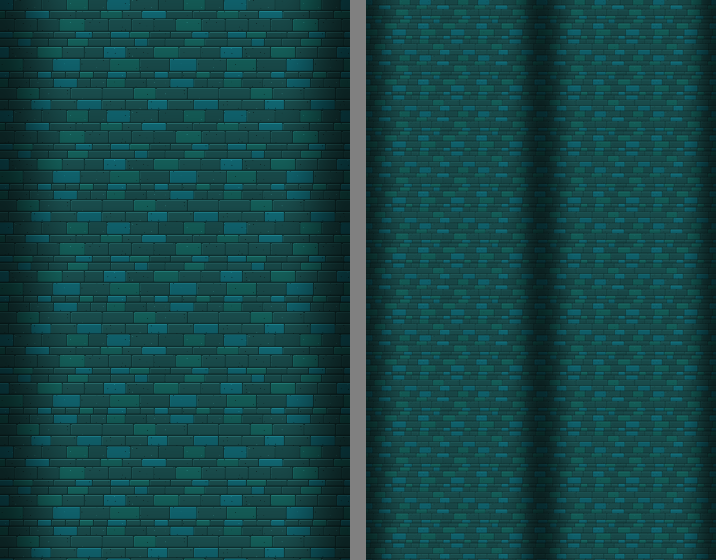
Left, the tile; right, the same tile 2 across and 2 down.
Write a Shadertoy shader that draws this texture.

```glsl
const vec2 REPEATS = vec2(3.0, 5.0);
const vec2 TILE = vec2(240.0, 230.4);   // size of one repeat in brick units
const float ROW_SHIFT = 0.522;          // start of the first course, from the top
const vec2 GAP = vec2(0.6, 0.9);        // half widths of upright and level mortar
const float CORNER = 2.6;
const float BEVEL = 2.0;
const vec2 SPECK_CELLS = vec2(32.0, 30.0);
const float SPECK_DENSITY = 0.10;
const float EDGE_SHADE = 0.45;
const float EDGE_WIDTH = 0.2;

const vec3 MORTAR = vec3(0.050, 0.180, 0.180);
const vec3 SLATE = vec3(0.095, 0.283, 0.283);
const vec3 GREEN = vec3(0.075, 0.350, 0.330);
const vec3 BLUE = vec3(0.060, 0.370, 0.410);
const vec3 RIM_LIGHT = vec3(0.07, 0.15, 0.15);

const int ROWS = 11;
const float HEIGHT[ROWS] = float[](
    27.0, 14.0, 19.6, 24.0, 21.7, 25.8, 17.0, 26.0, 14.0, 17.0, 24.3);

// Per course: lead brick start, its width, number of other bricks, spacing bend
const vec4 COURSE[ROWS] = vec4[](
    vec4(109, 56, 3, 0.0), vec4(221, 39, 7, 0.0), vec4(110, 49, 5, -0.35),
    vec4(35, 46, 3, 0.0), vec4(64, 41, 4, 0.1), vec4(220, 48, 4, 0.28),
    vec4(52, 50, 4, 0.2), vec4(122, 53, 4, 0.05), vec4(155, 35, 5, -0.1),
    vec4(37, 27, 5, -0.2), vec4(213, 46, 4, 0.25));

// Per course: lead is blue (1) or green (0), other blue brick, other green brick
const ivec3 ACCENT[ROWS] = ivec3[](
    ivec3(1, -1, 1), ivec3(1, 2, 5), ivec3(1, -1, 2), ivec3(0, -1, -1),
    ivec3(1, 1, -1), ivec3(1, -1, 2), ivec3(1, -1, 2), ivec3(0, -1, -1),
    ivec3(1, 1, 2), ivec3(1, -1, 2), ivec3(1, -1, 1));

float hash(vec2 p) {
    vec3 q = fract(p.xyx * 0.1031);
    q += dot(q, q.yzx + 33.33);
    return fract((q.x + q.y) * q.z);
}

float roundedBox(vec2 p, vec2 halfSize) {
    vec2 q = abs(p) - halfSize + CORNER;
    return length(max(q, 0.0)) + min(max(q.x, q.y), 0.0) - CORNER;
}

float jointAt(int i, vec4 course) {
    float t = float(i) / course.z;
    return course.y + (TILE.x - course.y) * (t + course.w * t * (1.0 - t));
}

// Small pits (negative) and glints (positive), wrapping with the repeat
float specks(vec2 p, float pixel) {
    vec2 grid = p / TILE * SPECK_CELLS;
    vec2 cell = mod(floor(grid), SPECK_CELLS);
    float pick = hash(cell + 7.0);
    vec2 centre = 0.3 + 0.4 * vec2(hash(cell + 19.0), hash(cell + 43.0));
    float d = length((fract(grid) - centre) * TILE / SPECK_CELLS);
    float radius = mix(0.6, 1.2, hash(cell + 71.0));
    float dotMask = 1.0 - smoothstep(radius - 0.5 * pixel, radius + 0.5 * pixel, d);
    return dotMask * step(pick, SPECK_DENSITY) * (pick < 0.25 * SPECK_DENSITY ? 0.7 : -1.0);
}

void mainImage(out vec4 fragColor, in vec2 fragCoord) {
    vec2 uv = fragCoord / iResolution.xy;
    float pixel = TILE.x * REPEATS.x / iResolution.x;
    vec2 p = fract(vec2(uv.x, 1.0 - uv.y) * REPEATS - vec2(0.0, ROW_SHIFT)) * TILE;

    // Find the course, y running downwards
    int row = 0;
    float top = 0.0;
    while (row < ROWS - 1 && p.y >= top + HEIGHT[row]) top += HEIGHT[row++];

    // Find the brick; index -1 is the lead brick
    vec4 course = COURSE[row];
    float along = mod(p.x - course.x, TILE.x);
    int brick = -1;
    float left = 0.0, right = course.y;
    while (along >= right && brick < int(course.z) - 1) {
        brick++;
        left = right;
        right = jointAt(brick + 1, course);
    }

    // Brick colour
    ivec3 accent = ACCENT[row];
    bool isLead = brick < 0;
    bool isBlue = isLead ? accent.x == 1 : brick == accent.y;
    bool isGreen = isLead ? accent.x == 0 : brick == accent.z;
    vec3 face = isBlue ? BLUE : isGreen ? GREEN : SLATE;
    face *= 0.95 + 0.10 * hash(vec2(float(brick) + 3.0, float(row) + 11.0));

    // Bevelled shape lit from the upper left
    vec2 size = vec2(right - left, HEIGHT[row]);
    vec2 local = vec2(along - left, p.y - top) - 0.5 * size;
    vec2 halfSize = 0.5 * size - GAP;
    float d = roundedBox(local, halfSize);
    float facing = roundedBox(local - vec2(0.3, 1.0), halfSize) - d;
    float rim = smoothstep(-BEVEL, -0.4, d);
    face *= 1.0 - 0.06 * local.y / size.y;
    face += RIM_LIGHT * rim * max(facing, 0.0);
    face *= 1.0 - 0.3 * rim * max(-facing, 0.0);

    // Wear
    float speck = specks(p, pixel);
    face = speck < 0.0 ? mix(face, face * 0.6, -speck) : face + RIM_LIGHT * speck;

    vec3 color = mix(face, MORTAR, smoothstep(-0.5 * pixel, 0.5 * pixel, d));

    // Shade towards both side edges
    float edge = min(uv.x, 1.0 - uv.x);
    color *= mix(EDGE_SHADE, 1.0, smoothstep(0.0, EDGE_WIDTH, edge));
    fragColor = vec4(color, 1.0);
}
```
